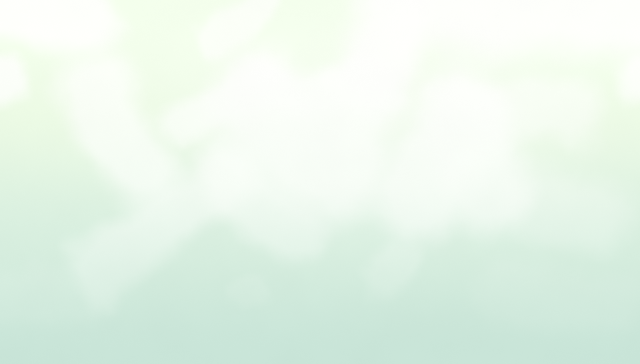
A Shadertoy shader for this background:

```glsl
// Pale green sky fading to misty teal, with soft white cloud banks.
// Clouds are feathered capsules, bent by fractal noise and layered as
// translucent veils over a vertical gradient. Units are canvas heights.

float hash(vec2 cell) {
    vec3 q = fract(vec3(cell.xyx) * 0.1031);
    q += dot(q, q.yzx + 33.33);
    return fract((q.x + q.y) * q.z);
}

float valueNoise(vec2 p) {
    vec2 cell = floor(p), f = fract(p);
    f = f * f * (3.0 - 2.0 * f);
    return mix(mix(hash(cell), hash(cell + vec2(1, 0)), f.x),
               mix(hash(cell + vec2(0, 1)), hash(cell + vec2(1, 1)), f.x), f.y);
}

float fbm(vec2 p) {
    float sum = 0.0, amplitude = 0.5;
    for (int octave = 0; octave < 4; octave++) {
        sum += amplitude * valueNoise(p);
        p = mat2(1.6, 1.2, -1.2, 1.6) * p + 7.3;
        amplitude *= 0.5;
    }
    return sum;
}

float segmentDistance(vec2 p, vec2 a, vec2 b) {
    vec2 pa = p - a, ba = b - a;
    float along = clamp(dot(pa, ba) / max(dot(ba, ba), 1e-5), 0.0, 1.0);
    return length(pa - ba * along);
}

// Transparency of one feathered cloud bank: 1 is clear, 0 is solid.
float veil(vec2 p, vec2 a, vec2 b, float radius, float density) {
    float d = segmentDistance(p, a, b);
    return 1.0 - density * (1.0 - smoothstep(0.5 * radius, 1.4 * radius, d));
}

float upperClouds(vec2 p, float right) {
    float clear = veil(p, vec2(0.0, 0.96), vec2(0.25, 0.95), 0.09, 0.9);
    clear *= veil(p, vec2(0.0, 0.765), vec2(0.02, 0.765), 0.06, 0.85);
    clear *= veil(p, vec2(0.58, 0.89), vec2(0.73, 1.0), 0.055, 0.65);
    clear *= veil(p, vec2(1.2, 1.02), vec2(right, 0.98), 0.16, 0.9);
    clear *= veil(p, vec2(right, 0.77), vec2(right, 0.77), 0.065, 0.85);
    clear *= veil(p, vec2(1.02, 0.76), vec2(1.1, 1.05), 0.11, 0.9);
    return clear;
}

float middleClouds(vec2 p) {
    // Left column
    float clear = veil(p, vec2(0.25, 0.75), vec2(0.38, 0.54), 0.105, 0.75);
    // Central mass with its left arm
    clear *= veil(p, vec2(0.72, 0.72), vec2(0.92, 0.55), 0.15, 0.85);
    clear *= veil(p, vec2(0.72, 0.77), vec2(1.02, 0.75), 0.075, 0.75);
    clear *= veil(p, vec2(0.52, 0.67), vec2(0.70, 0.76), 0.065, 0.7);
    // Peak and its two slopes
    clear *= veil(p, vec2(0.64, 0.53), vec2(0.28, 0.25), 0.085, 0.65);
    clear *= veil(p, vec2(0.64, 0.52), vec2(0.82, 0.36), 0.085, 0.6);
    // Right mass
    clear *= veil(p, vec2(1.29, 0.70), vec2(1.15, 0.44), 0.12, 0.8);
    clear *= veil(p, vec2(1.27, 0.70), vec2(1.34, 0.45), 0.11, 0.75);
    clear *= veil(p, vec2(1.40, 0.70), vec2(1.57, 0.68), 0.09, 0.55);
    return clear;
}

float lowerMist(vec2 p) {
    float clear = veil(p, vec2(1.08, 0.26), vec2(1.08, 0.25), 0.065, 0.4);
    clear *= veil(p, vec2(0.67, 0.18), vec2(0.71, 0.18), 0.045, 0.25);
    clear *= veil(p, vec2(1.48, 0.42), vec2(1.65, 0.42), 0.10, 0.35);
    clear *= veil(p, vec2(1.40, 0.20), vec2(1.72, 0.18), 0.08, 0.2);
    clear *= veil(p, vec2(0.0, 0.19), vec2(0.25, 0.19), 0.07, 0.2);
    return clear;
}

vec3 skyColor(float height) {
    vec3 teal = vec3(0.785, 0.895, 0.845);
    vec3 mint = vec3(0.850, 0.937, 0.875);
    vec3 leaf = vec3(0.925, 0.982, 0.895);
    vec3 lime = vec3(0.955, 1.000, 0.925);
    vec3 color = mix(teal, mint, smoothstep(0.0, 0.42, height));
    color = mix(color, leaf, smoothstep(0.34, 0.72, height));
    return mix(color, lime, smoothstep(0.65, 0.92, height));
}

vec3 cloudColor(float height) {
    vec3 misty = vec3(0.865, 0.940, 0.895);
    vec3 soft = vec3(0.980, 0.997, 0.975);
    vec3 bright = vec3(1.0, 1.0, 0.992);
    vec3 color = mix(misty, soft, smoothstep(0.10, 0.52, height));
    return mix(color, bright, smoothstep(0.5, 0.9, height));
}

void mainImage(out vec4 fragColor, in vec2 fragCoord) {
    vec2 p = fragCoord / iResolution.y;
    float right = iResolution.x / iResolution.y;

    // Bend the cloud outlines
    vec2 drift = vec2(fbm(p * 6.0), fbm(p * 6.0 + 19.0)) - 0.47;
    vec2 q = p + 0.11 * drift;

    // Broad glow behind the central clouds
    vec2 glowOffset = (p - vec2(1.02, 0.64)) / vec2(0.55, 0.28);
    float glow = 0.5 * exp(-dot(glowOffset, glowOffset));

    float clear = upperClouds(q, right) * middleClouds(q) * lowerMist(q);
    float cover = 1.0 - clear * (1.0 - glow);
    vec3 color = mix(skyColor(p.y), cloudColor(p.y), cover);

    // Faint mottling and dithering
    color += 0.012 * (fbm(p * 9.0 + 41.0) - 0.47);
    color += (hash(fragCoord) - 0.5) / 255.0;
    fragColor = vec4(clamp(color, 0.0, 1.0), 1.0);
}
```
